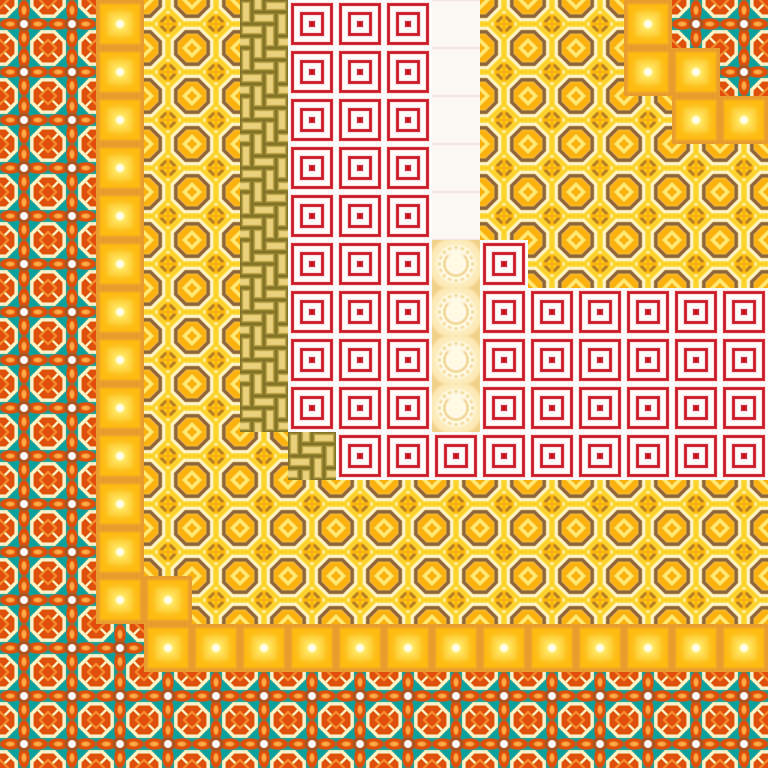
Write a three.js fragment shader that draws this pattern.

```glsl
varying vec2 vUv;

const vec3 CREAM = vec3(1.0, 0.95, 0.78);
const vec3 AMBER = vec3(0.98, 0.70, 0.06);
const vec3 BROWN = vec3(0.57, 0.40, 0.22);

// Soft masks, in sixteenths of a tile
float below(float d, float edge) {
  return 1.0 - smoothstep(edge - 0.3, edge + 0.3, d);
}

float band(float d, float lo, float hi) {
  return below(d, hi) * (1.0 - below(d, lo));
}

float octagon(vec2 q) {
  return max(max(q.x, q.y), (q.x + q.y) * 0.72);
}

bool inBox(vec2 cell, vec2 lo, vec2 hi) {
  return all(greaterThanEqual(cell, lo)) && all(lessThanEqual(cell, hi));
}

// Octagons on tile corners, small flowers on tile centres
vec3 lattice(vec2 p) {
  vec2 q = abs(p);
  float o = octagon(8.0 - q);
  vec3 col = mix(CREAM, vec3(0.99, 0.83, 0.18), band(o, 7.1, 8.3));
  col = mix(col, BROWN, band(o, 4.7, 6.0));
  col = mix(col, AMBER, below(o, 4.7));
  float diamond = 16.0 - q.x - q.y;
  col = mix(col, vec3(1.0, 0.91, 0.45), band(diamond, 1.7, 3.4));
  float flower = octagon(q);
  col = mix(col, vec3(0.99, 0.83, 0.18), below(flower, 3.6));
  col = mix(col, vec3(0.72, 0.49, 0.14), band(flower, 1.6, 2.7));
  col = mix(col, AMBER, below(min(q.x, q.y), 0.6) * below(flower, 3.0));
  return col;
}

// Orange corner blossoms, white-eyed petals and teal ground
vec3 mosaic(vec2 p) {
  vec3 orange = vec3(0.87, 0.31, 0.04);
  vec2 q = abs(p);
  vec2 c = 8.0 - q;
  float blossom = octagon(c);
  vec3 col = mix(vec3(0.05, 0.63, 0.62), CREAM, below(blossom, 6.0));
  col = mix(col, orange, below(blossom, 4.8));
  col = mix(col, CREAM, below(abs(c.x - c.y), 0.55) * band(blossom, 2.0, 5.0));
  col = mix(col, vec3(0.96, 0.55, 0.18), band(c.x + c.y, 2.2, 3.2));
  vec2 axis = vec2(max(q.x, q.y), min(q.x, q.y));
  float petal = length((axis - vec2(4.6, 0.0)) * vec2(0.55, 1.0));
  col = mix(col, orange, below(petal, 1.9));
  col = mix(col, vec3(0.98, 0.67, 0.25), below(petal, 0.8));
  col = mix(col, vec3(0.67, 0.34, 0.12), below(length(p), 2.5));
  return mix(col, vec3(1.0), below(length(p), 1.3));
}

// Glowing gold block with a white centre
vec3 goldBlock(vec2 p) {
  vec2 q = abs(p);
  float square = max(q.x, q.y);
  float d = mix(square, length(p), 0.5);
  vec3 col = mix(vec3(1.0, 0.91, 0.38), vec3(0.99, 0.73, 0.07), smoothstep(1.0, 6.5, d));
  col = mix(col, vec3(0.91, 0.61, 0.18), smoothstep(6.0, 7.4, square));
  return mix(col, vec3(1.0, 0.99, 0.93), 1.0 - smoothstep(0.8, 1.9, length(p)));
}

// Herringbone of two-by-one straws
vec3 weave(vec2 p) {
  vec2 u = (p + 8.0) / 4.0;
  vec2 id = floor(u);
  vec2 f = u - id;
  float k = mod(id.x - id.y + 1.0, 4.0);
  vec2 straw = k < 1.5
    ? vec2(f.x + step(0.5, k) - 1.0, f.y - 0.5)
    : vec2(f.y + step(k, 2.5) - 1.0, f.x - 0.5);
  float rim = 4.0 * min(1.0 - abs(straw.x), 0.5 - abs(straw.y));
  vec3 col = mix(vec3(0.51, 0.45, 0.15), vec3(0.70, 0.61, 0.25), 1.0 - below(rim, 0.5));
  return mix(col, vec3(0.92, 0.82, 0.49), 1.0 - below(rim, 1.0));
}

// Nested red squares
vec3 redSquares(vec2 p) {
  float d = max(abs(p.x), abs(p.y));
  float ink = below(d, 1.0) + band(d, 3.0, 4.0) + band(d, 6.0, 7.0);
  return mix(vec3(1.0, 0.99, 0.99), vec3(0.80, 0.08, 0.13), ink);
}

// Pale medallion with a beaded, open ring
vec3 medallion(vec2 p) {
  vec3 tan = vec3(0.94, 0.81, 0.52);
  float r = length(p);
  float angle = atan(p.y, p.x);
  vec3 col = mix(vec3(1.0, 0.98, 0.90), vec3(0.99, 0.92, 0.72), smoothstep(5.5, 7.5, r));
  col = mix(col, tan, smoothstep(8.0, 10.0, r) * 0.9);
  float beads = 0.5 + 0.5 * cos(angle * 16.0);
  col = mix(col, tan, band(r, 5.0, 6.0) * beads * 0.75);
  float opening = smoothstep(0.9, 0.6, p.y / max(r, 0.01));
  return mix(col, tan, band(r, 3.4, 4.3) * opening * 0.8);
}

vec3 blankTile(vec2 p) {
  return mix(vec3(0.99, 0.975, 0.96), vec3(0.96, 0.91, 0.89), smoothstep(7.2, 7.9, abs(p.y)));
}

void main() {
  vec2 grid = vUv * 16.0;
  vec2 cell = min(floor(grid), 15.0);
  vec2 p = (grid - cell - 0.5) * 16.0;
  cell.y = 15.0 - cell.y; // rows count down from the top
  float stair = cell.x - cell.y;

  // Floor plan, from the outer border inward
  vec3 col = lattice(p);
  if (cell.x < 2.0 || cell.y > 13.0 || stair > 13.5 || (cell.x < 3.0 && cell.y > 12.0)) col = mosaic(p);
  else if (cell.x < 3.0 || cell.y > 12.0 || (cell.x < 4.0 && cell.y > 11.0)
    || (stair > 11.5 && inBox(cell, vec2(13.0, 0.0), vec2(15.0, 2.0)))) col = goldBlock(p);
  else if (inBox(cell, vec2(5.0, 0.0), vec2(5.0, 8.0)) || cell == vec2(6.0, 9.0)) col = weave(p);
  else if (inBox(cell, vec2(9.0, 0.0), vec2(9.0, 4.0))) col = blankTile(p);
  else if (inBox(cell, vec2(9.0, 5.0), vec2(9.0, 8.0))) col = medallion(p);
  else if (inBox(cell, vec2(6.0, 0.0), vec2(8.0, 8.0)) || inBox(cell, vec2(7.0, 6.0), vec2(15.0, 9.0))
    || cell == vec2(10.0, 5.0)) col = redSquares(p);

  gl_FragColor = vec4(col, 1.0);
}
```
